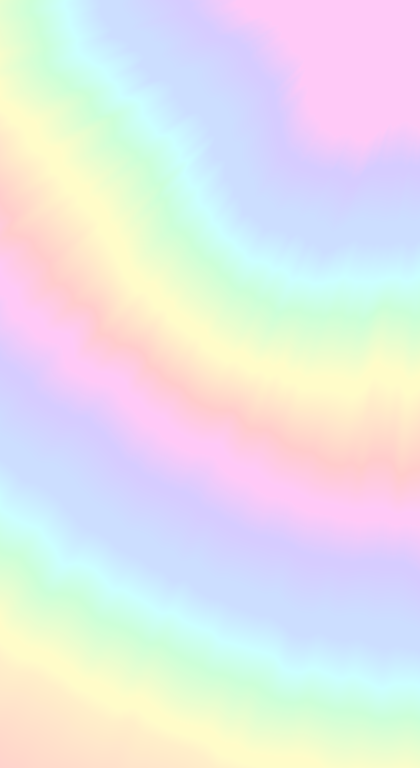
This background is drawn by a WebGL 1 fragment shader. Its source:

```glsl
precision mediump float;
// Pastel rainbow rings spreading from a centre beyond the upper right corner.
// The radius is bent by slow angular waves and fine radial streaks, then
// mapped through a repeating ramp of soft colours.

uniform vec2 u_resolution;

#define CANVAS_SHAPE vec2(0.547, 1.0)
#define RING_CENTRE vec2(0.586, 1.100)
#define CORE_RADIUS 0.273
#define RING_PERIOD 0.488
#define INNER_WAVE 0.023
#define OUTER_WAVE 0.016
#define STREAK_HEIGHT 0.026
#define STREAK_DENSITY 24.0

const vec3 PINK = vec3(1.00, 0.79, 0.97);
const vec3 LAVENDER = vec3(0.84, 0.80, 1.00);
const vec3 BLUE = vec3(0.80, 0.87, 1.00);
const vec3 CYAN = vec3(0.80, 1.00, 1.00);
const vec3 MINT = vec3(0.80, 1.00, 0.85);
const vec3 YELLOW = vec3(1.00, 0.99, 0.79);
const vec3 CORAL = vec3(1.00, 0.80, 0.80);

float hash(vec2 cell) {
  vec2 q = fract(cell * vec2(0.1031, 0.1197));
  q += dot(q, q.yx + 33.33);
  return fract((q.x + q.y) * q.x);
}

float noise(vec2 p) {
  vec2 cell = floor(p);
  vec2 f = fract(p);
  f = f * f * (3.0 - 2.0 * f);
  float low = mix(hash(cell), hash(cell + vec2(1.0, 0.0)), f.x);
  float high = mix(hash(cell + vec2(0.0, 1.0)), hash(cell + 1.0), f.x);
  return mix(low, high, f.y);
}

// Position of t between two ramp stops.
float ramp(float start, float end, float t) {
  return clamp((t - start) / (end - start), 0.0, 1.0);
}

vec3 pastel(float t) {
  vec3 colour = mix(PINK, LAVENDER, ramp(0.02, 0.13, t));
  colour = mix(colour, BLUE, ramp(0.15, 0.28, t));
  colour = mix(colour, CYAN, ramp(0.34, 0.44, t));
  colour = mix(colour, MINT, ramp(0.44, 0.53, t));
  colour = mix(colour, YELLOW, ramp(0.53, 0.69, t));
  colour = mix(colour, CORAL, ramp(0.72, 0.88, t));
  return mix(colour, PINK, ramp(0.88, 0.99, t));
}

// Radial offset, centred on zero: broad waves plus two layers of streaks.
float ringOffset(float angle, float radius) {
  float inner = INNER_WAVE * cos(7.5 * (angle - 0.51));
  float outer = OUTER_WAVE * cos(4.3 * angle);
  float wave = mix(inner, outer, smoothstep(0.57, 0.76, radius));
  vec2 streak = vec2(angle * STREAK_DENSITY, radius * 7.0);
  float coarse = noise(streak + 11.0) - 0.5;
  float fine = noise(streak * vec2(2.3, 1.6) + 47.0) - 0.5;
  return wave + STREAK_HEIGHT * (0.7 * coarse + 0.4 * fine);
}

void main() {
  vec2 position = gl_FragCoord.xy / u_resolution * CANVAS_SHAPE;
  vec2 fromCentre = RING_CENTRE - position;
  float radius = length(fromCentre);
  float angle = atan(fromCentre.x, fromCentre.y);

  // Bend the rings and widen the last one towards the lower left corner.
  float bent = radius - ringOffset(angle, radius);
  bent -= 0.6 * max(bent - 1.133, 0.0);

  // The core stays flat pink; the colour ramp repeats outside it.
  float phase = max(bent - CORE_RADIUS, 0.0) / RING_PERIOD;
  gl_FragColor = vec4(pastel(fract(phase)), 1.0);
}
```
